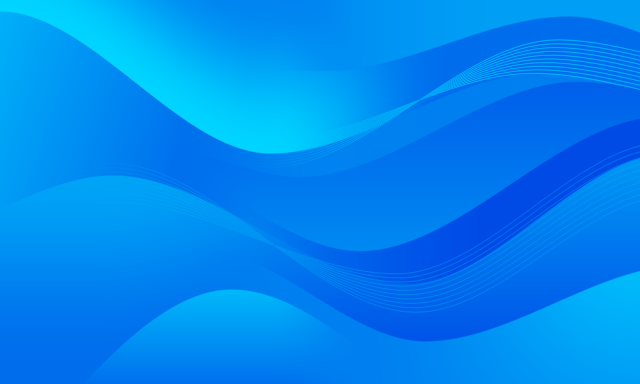
Write a Shadertoy shader that draws this background.

```glsl
// Smooth curve easing through four turning points
float wave(float x, vec2 a, vec2 b, vec2 c, vec2 d) {
    float y = mix(a.y, b.y, smoothstep(a.x, b.x, x));
    y = mix(y, c.y, smoothstep(b.x, c.x, x));
    return mix(y, d.y, smoothstep(c.x, d.x, x));
}

// Soft coverage of the area under a curve
float under(float y, float curve) {
    float soft = 0.9 / iResolution.y;
    return 1.0 - smoothstep(-soft, soft, y - curve);
}

// Fine lines spread evenly between two rails
float strands(float y, float railA, float railB) {
    float width = max(0.003, 1.0 / iResolution.y);
    float ink = 0.0;
    for (int i = 0; i < 10; i++) {
        float strand = mix(railA, railB, float(i) / 9.0);
        ink = max(ink, 1.0 - smoothstep(0.0, width, abs(y - strand)));
    }
    return ink;
}

// Blue to cyan ramp
vec3 ocean(float tone) {
    return vec3(0.0, tone, min(0.85 + 0.18 * tone, 1.0));
}

void mainImage(out vec4 fragColor, in vec2 fragCoord) {
    vec2 p = fragCoord / iResolution.xy;
    float x = p.x, y = p.y;

    // Wave outlines, from top to bottom
    float ridge = wave(x, vec2(0.508, 0.815), vec2(0.888, 0.957), vec2(1.17, 0.837), vec2(1.5, 0.837));
    float sweep = wave(x, vec2(0.0, 0.970), vec2(0.423, 0.600), vec2(0.846, 0.809), vec2(1.17, 0.724));
    float band = wave(x, vec2(0.195, 0.641), vec2(0.469, 0.539), vec2(0.901, 0.787), vec2(1.17, 0.728));
    float deep = wave(x, vec2(0.195, 0.587), vec2(0.5625, 0.346), vec2(1.035, 0.696), vec2(1.5, 0.6));
    float swell = wave(x, vec2(-0.176, 0.370), vec2(0.176, 0.543), vec2(0.638, 0.261), vec2(1.042, 0.598));
    float shore = wave(x, vec2(0.3125, 0.352), vec2(0.664, 0.111), vec2(1.068, 0.309), vec2(1.5, 0.3));
    float hill = wave(x, vec2(-0.289, -0.602), vec2(0.362, 0.246), vec2(0.883, -0.226), vec2(1.5, -0.3));

    // Cyan glow resting on the sweep, with the sky above the ridge
    float tone = mix(0.83, 0.52, smoothstep(0.0, 0.4, y - sweep));
    tone = mix(tone, 0.43, smoothstep(0.42, 0.7, x));
    float sky = 0.52 + 0.1 * smoothstep(0.35, 0.8, x);
    tone = mix(tone, sky, (1.0 - under(y, ridge)) * smoothstep(0.42, 0.58, x));

    // Left field and the band beneath the sweep
    float field = max(0.44, 0.68 - 0.7 * x - 0.15 * (0.9 - y));
    float ribbon = mix(field, 0.53 - 0.04 * x, smoothstep(0.28, 0.5, x));
    tone = mix(tone, ribbon, under(y, sweep));
    float middle = mix(field, 0.53 - 0.38 * (y - 0.37), smoothstep(0.28, 0.42, x));
    tone = mix(tone, middle, under(y, band));

    // Dark trough
    float shade = mix(0.45, 0.29, smoothstep(0.35, 0.8, x));
    tone = mix(tone, shade, under(y, deep) * smoothstep(0.34, 0.52, x));

    // Lower swell
    float crest = 0.43 + 0.21 * smoothstep(0.05, 0.55, y);
    float body = mix(crest, 0.27 + 0.55 * y, smoothstep(0.15, 0.6, x));
    tone = mix(tone, body, under(y, swell));

    // Bright shore and foreground hill
    float light = smoothstep(0.55, 1.0, x);
    tone = mix(tone, 0.5 + light * (0.12 + 0.4 * y), under(y, shore) * smoothstep(0.27, 0.45, x));
    tone = mix(tone, 0.44 + 1.15 * y, under(y, hill) * (1.0 - smoothstep(0.42, 0.58, x)));

    // Upper strands
    float railA = wave(x, vec2(0.0, 0.935), vec2(0.423, 0.565), vec2(0.872, 0.896), vec2(1.17, 0.817));
    float railB = wave(x, vec2(0.0, 1.0), vec2(0.423, 0.635), vec2(0.833, 0.809), vec2(1.17, 0.724));
    tone = mix(tone, 0.82, strands(y, railA, railB) * 0.6 * smoothstep(0.36, 0.72, x));

    // Lower strands
    railA = wave(x, vec2(-0.176, 0.40), vec2(0.176, 0.574), vec2(0.65, 0.187), vec2(1.05, 0.49));
    railB = wave(x, vec2(-0.176, 0.30), vec2(0.176, 0.474), vec2(0.62, 0.287), vec2(1.042, 0.63));
    tone = mix(tone, 0.7, strands(y, railA, railB) * 0.32 * smoothstep(0.08, 0.35, x));

    fragColor = vec4(ocean(tone), 1.0);
}
```
